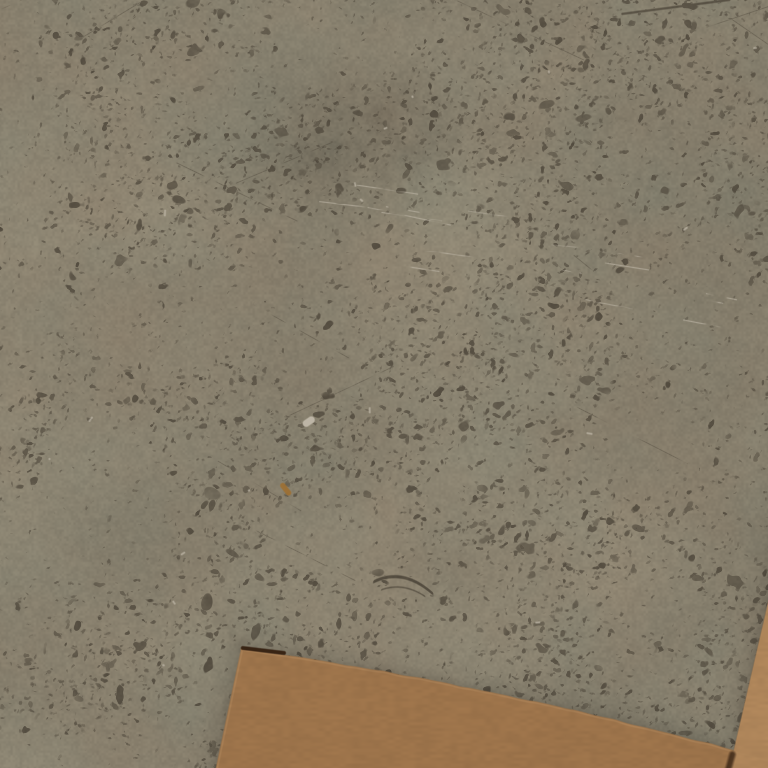
Reproduce this texture procedurally as a Shadertoy shader.

```glsl
// Worn grey concrete floor with dark pits, scratches and pale chips, and cardboard at the lower edge.
// Pits are jittered ellipses in three hashed grids whose density follows a clump noise;
// scratches are scattered strokes, and the cardboard is cut from a few sloped edges.

const vec3 CONCRETE   = vec3(0.538, 0.508, 0.436);
const vec3 PIT        = vec3(0.325, 0.295, 0.245);
const vec3 PALE       = vec3(0.74, 0.71, 0.65);
const vec3 RUST       = vec3(0.62, 0.43, 0.18);
const vec3 CARD       = vec3(0.61, 0.45, 0.29);
const vec3 CARD_LIGHT = vec3(0.69, 0.53, 0.36);
const vec3 CARD_DARK  = vec3(0.22, 0.14, 0.08);
const float MOTTLE = 0.13;
const float GRAIN = 0.055;
const float SOFTNESS = 0.0013;
const int DARK_SCRATCHES = 14;
const int PALE_SCRATCHES = 16;
const int CHIPS = 18;

vec4 hash4(vec2 p) {
    vec4 q = fract(p.xyxy * vec4(0.1031, 0.1030, 0.0973, 0.1099));
    q += dot(q, q.wzxy + 33.33);
    return fract((q.xxyz + q.yzzw) * q.zywx);
}

float noise(vec2 p) {
    vec2 i = floor(p), f = fract(p);
    f = f * f * (3.0 - 2.0 * f);
    return mix(mix(hash4(i).x, hash4(i + vec2(1, 0)).x, f.x),
               mix(hash4(i + vec2(0, 1)).x, hash4(i + vec2(1, 1)).x, f.x), f.y);
}

float fbm(vec2 p) {
    float sum = 0.0, amp = 0.5;
    for (int i = 0; i < 4; i++) {
        sum += amp * noise(p);
        p = mat2(1.6, 1.2, -1.2, 1.6) * p + 7.3;
        amp *= 0.5;
    }
    return sum / 0.9375;
}

vec2 turn(vec2 p, float a) {
    float c = cos(a), s = sin(a);
    return vec2(c * p.x + s * p.y, c * p.y - s * p.x);
}

float fill(float d, float soft) { return 1.0 - smoothstep(-soft, soft, d); }

// Straight stroke around the origin, tilted by angle
float stroke(vec2 p, float angle, float halfLength, float width, float soft) {
    vec2 q = turn(p, angle);
    q.x = max(abs(q.x) - halfLength, 0.0);
    return fill(length(q) - width, soft);
}

// Ragged ellipses, one candidate per cell; size is in cells
float pits(vec2 p, float cells, float size, float density, float soft) {
    vec2 g = p * cells, id = floor(g);
    float ragged = (noise(g * 3.5) - 0.5) * size * 0.9;
    float cover = 0.0;
    for (int j = -1; j <= 1; j++)
    for (int i = -1; i <= 1; i++) {
        vec2 cell = id + vec2(i, j);
        vec4 h = hash4(cell + cells * 3.0);
        vec4 k = hash4(cell + cells * 7.0 + 19.0);
        vec2 d = turn(g - cell - h.xy, 0.45 + (k.x - 0.5) * 2.4) * vec2(0.72, 1.0 + 0.7 * k.y);
        float present = smoothstep(0.0, 0.08, density - h.z);
        float radius = size * mix(0.4, 1.0, h.w * h.w) * present;
        float mark = fill(length(d) + ragged - radius, soft * cells) * present;
        cover = max(cover, mark * mix(0.5, 1.0, k.z));
    }
    return cover;
}

vec3 concrete(vec2 p, float soft) {
    // Base tone, stains and grain
    float stain = fbm(p * vec2(5.0, 7.0) + 3.0);
    float smudge = exp(-dot((p - vec2(0.48, 0.83)) * vec2(7, 13), (p - vec2(0.48, 0.83)) * vec2(7, 13)));
    float grain = 0.6 * noise(p * 330.0) + 0.4 * noise(p * 150.0 + 9.0) - 0.5;
    float tone = 1.0 + MOTTLE * (stain - 0.5) + 2.0 * GRAIN * grain;
    tone -= 0.09 * smudge * fbm(p * 30.0) * 2.0 + 0.03 * smoothstep(0.7, 1.0, p.x);
    vec3 col = CONCRETE * tone;
    col += vec3(0.012, -0.004, -0.008) * (fbm(p * 12.0 + 40.0) - 0.5) * 2.0;

    // Pits gather in loose drifts, thicker toward the right
    float clump = fbm(p * vec2(7.0, 10.0) + 21.0) + 0.14 * smoothstep(0.1, 0.6, p.x) - 0.08;
    float drift = smoothstep(0.3, 0.72, clump);
    float dark = 0.62 * pits(p, 135.0, 0.32, 0.12 + 0.32 * drift, soft);
    dark = max(dark, 0.85 * pits(p, 80.0, 0.36, 0.06 + 0.42 * drift, soft));
    dark = max(dark, 0.9 * pits(p, 44.0, 0.32, 0.03 + 0.22 * drift, soft));
    dark = max(dark, 0.9 * pits(p, 19.0, 0.23, 0.02 + 0.10 * drift, soft));

    // Thin dark scratches and two deeper gouges
    for (int i = 0; i < DARK_SCRATCHES; i++) {
        vec4 h = hash4(vec2(float(i), 5.0));
        float angle = h.z < 0.5 ? -0.7 + 0.3 * h.w : 0.1 + 0.5 * h.w;
        float line = stroke(p - h.xy, angle, 0.02 + 0.08 * h.w, 0.0003, soft);
        dark = max(dark, 0.6 * line * smoothstep(0.25, 0.6, noise(p * 55.0)));
    }
    vec2 q = p - vec2(0.525, 0.248);
    q.y += 9.0 * q.x * q.x;
    dark = max(dark, 0.9 * stroke(q, -0.2, 0.038, 0.002, soft));
    dark = max(dark, 0.7 * stroke(q + vec2(0.0, 0.013), -0.15, 0.028, 0.001, soft));
    dark = max(dark, 0.8 * stroke(p - vec2(0.88, 0.991), 0.13, 0.07, 0.0015, soft));
    col = mix(col, PIT * (0.94 + GRAIN * 2.0 * grain), dark);

    // Broken pale scratches along a falling band
    float pale = 0.0;
    for (int i = 0; i < PALE_SCRATCHES; i++) {
        vec4 h = hash4(vec2(float(i), 71.0));
        vec2 centre = mix(vec2(0.42, 0.73), vec2(1.0, 0.58), h.x) + vec2(0.0, 0.10 * (h.y - 0.5));
        float line = stroke(p - centre, -0.16 + 0.1 * (h.z - 0.5), 0.01 + 0.045 * h.w, 0.0006, soft);
        pale = max(pale, 0.75 * line * smoothstep(0.35, 0.65, noise(p * vec2(75, 140) + h.w * 30.0)));
    }
    // Small chips
    for (int i = 0; i < CHIPS; i++) {
        vec4 h = hash4(vec2(float(i), 133.0));
        pale = max(pale, 0.75 * stroke(p - h.xy, h.z * 3.0, 0.003 * h.w, 0.0012, soft));
    }
    pale = max(pale, stroke(p - vec2(0.402, 0.451), 0.6, 0.004, 0.0045, soft));
    col = mix(col, PALE, pale);
    return mix(col, RUST, 0.85 * stroke(p - vec2(0.372, 0.363), -0.9, 0.006, 0.0035, soft));
}

void mainImage(out vec4 fragColor, in vec2 fragCoord) {
    vec2 p = fragCoord / iResolution.xy;
    float soft = max(SOFTNESS, 0.7 / iResolution.y);
    vec3 col = concrete(p, soft);

    // Cardboard: a wide front panel and a flap at the right
    float t = (p.x - 0.314) / 0.643;
    float topEdge = 0.156 - 0.133 * t + 0.04 * t * (1.0 - t) + 0.0015 * (noise(p.xx * 40.0) - 0.5);
    float front = max(p.y - topEdge, (0.281 + 0.2115 * p.y - p.x) * 0.98);
    float flap = (0.950 + 0.232 * p.y - p.x) * 0.97;
    float box = min(front, flap);
    col *= 1.0 - 0.16 * exp(-70.0 * max(box, 0.0));

    float fibre = 0.6 * noise(p * vec2(110, 260)) + 0.4 * fbm(p * 25.0) - 0.5;
    vec3 card = mix(CARD, CARD_LIGHT, 0.55 * fill(abs(front + 0.002) - 0.001, soft));
    card = mix(card, CARD_LIGHT, 0.85 * fill(flap, soft));
    card *= 1.0 + 0.09 * fibre;
    float fold = stroke(p - vec2(0.343, 0.153), -0.12, 0.027, 0.0025, soft);
    fold = max(fold, 0.8 * stroke(p - vec2(0.951, 0.008), 1.3, 0.010, 0.004, 2.0 * soft));
    col = mix(col, card, fill(box, soft));
    col = mix(col, CARD_DARK, fold);
    fragColor = vec4(clamp(col, 0.0, 1.0), 1.0);
}
```
